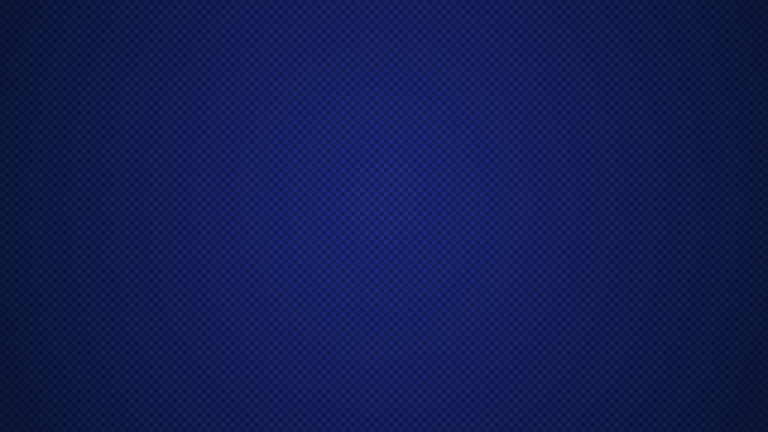
This background is drawn by a Shadertoy shader. Its source:

```glsl
// A deep blue backdrop with a fine checkered weave.
// A broad oval gradient fades from the centre to dark sides, and a product
// of two sine waves, softly clipped, shades the alternating small cells.

#define CENTER_COLOR vec3(0.100, 0.138, 0.432)
#define EDGE_COLOR   vec3(0.040, 0.078, 0.205)
#define GLOW_CENTER  vec2(0.0, 0.02)  // offset from the middle, in widths
#define GLOW_STRETCH vec2(1.0, 0.9)   // below 1 widens the glow on that axis
#define FADE_RADIUS  0.56    // where the edge colour is reached, in widths
#define FADE_POWER   1.25    // above 1 flattens the middle
#define WEAVE_COUNT  80.0    // weave periods across the canvas width
#define WEAVE_DEPTH  0.19    // relative brightness change of the cells
#define CELL_SHARPNESS 1.6

const float TAU = 6.28318;

// Alternating light (+1) and dark (-1) cells with soft borders
float weave(vec2 p) {
    vec2 wave = sin(p * WEAVE_COUNT * TAU);
    return clamp(wave.x * wave.y * CELL_SHARPNESS, -1.0, 1.0);
}

void mainImage(out vec4 fragColor, in vec2 fragCoord) {
    // Centred position, in canvas widths
    vec2 p = (fragCoord - 0.5 * iResolution.xy) / iResolution.x;

    // Oval glow
    float reach = length((p - GLOW_CENTER) * GLOW_STRETCH) / FADE_RADIUS;
    float fade = pow(clamp(reach, 0.0, 1.0), FADE_POWER);
    vec3 color = mix(CENTER_COLOR, EDGE_COLOR, fade);

    // Woven cells
    color *= 1.0 + WEAVE_DEPTH * weave(p);

    fragColor = vec4(color, 1.0);
}
```
